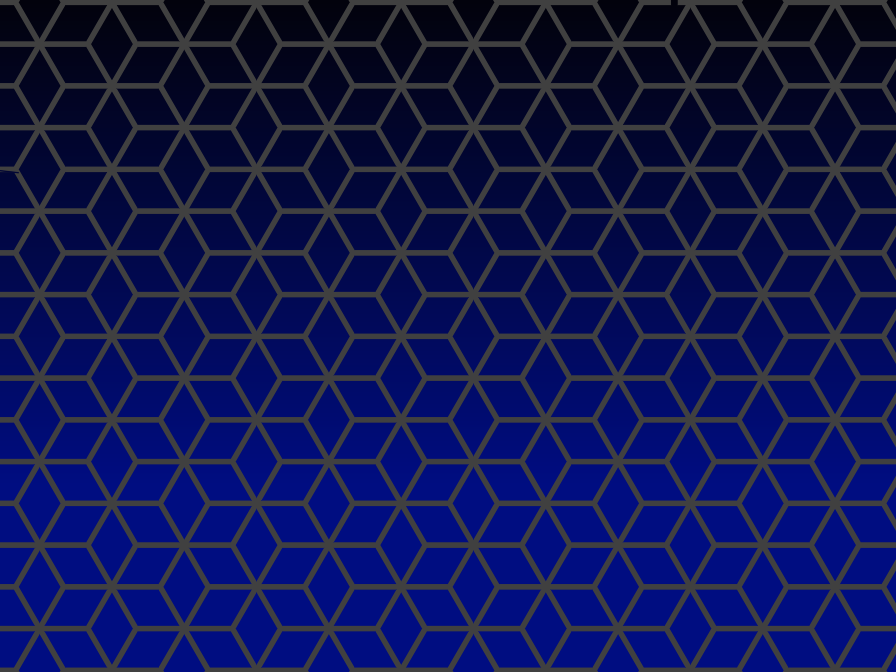
Reproduce this pattern procedurally as a Shadertoy shader.

```glsl
const float LATTICE_STEP = 0.12425;   // distance between six-way joints
const float LINE_WIDTH = 0.0083;
const vec2 LATTICE_ORIGIN = vec2(0.0590, 0.0646);
const vec3 LINE_GREY = vec3(0.25);
const vec3 NIGHT_BLUE = vec3(0.008, 0.008, 0.045);
const vec3 DEEP_BLUE = vec3(0.0, 0.05, 0.505);

float segmentDistance(vec2 p, vec2 a, vec2 b) {
    vec2 ab = b - a;
    float along = clamp(dot(p - a, ab) / dot(ab, ab), 0.0, 1.0);
    return length(p - a - ab * along);
}

// Offset from the nearest joint of a triangular lattice
vec2 nearestJoint(vec2 p, float spacing) {
    vec2 period = spacing * vec2(sqrt(3.0), 1.0);
    vec2 even = mod(p + 0.5 * period, period) - 0.5 * period;
    vec2 odd = mod(p, period) - 0.5 * period;
    return dot(even, even) < dot(odd, odd) ? even : odd;
}

// Distance to the edges of a rhombus tiling: six spokes around each joint
float rhombusEdges(vec2 p, float spacing) {
    vec2 q = abs(nearestJoint(p, spacing));
    float spoke = spacing / sqrt(3.0);
    float level = segmentDistance(q, vec2(0.0), vec2(spoke, 0.0));
    float slanted = segmentDistance(q, vec2(0.0), spoke * vec2(0.5, 0.5 * sqrt(3.0)));
    return min(level, slanted);
}

float coverage(float dist, float pixel) {
    return 1.0 - smoothstep(-0.6 * pixel, 0.6 * pixel, dist);
}

vec3 backdrop(float height) {
    return mix(NIGHT_BLUE, DEEP_BLUE, clamp((1.0 - height) / 0.72, 0.0, 1.0));
}

// Small nick at the top edge and a hairline scratch at the left edge
float wear(vec2 p, float pixel) {
    float nick = segmentDistance(p, vec2(1.0035, 0.994), vec2(1.0035, 1.0)) - 0.005;
    float scratch = segmentDistance(p, vec2(0.0, 0.746), vec2(0.027, 0.743)) - 0.001;
    return coverage(min(nick, scratch), pixel);
}

void mainImage(out vec4 fragColor, in vec2 fragCoord) {
    float pixel = 1.0 / iResolution.y;
    vec2 uv = fragCoord * pixel;

    float edge = rhombusEdges(uv - LATTICE_ORIGIN, LATTICE_STEP) - 0.5 * LINE_WIDTH;
    float line = coverage(edge, pixel) * (1.0 - wear(uv, pixel));

    fragColor = vec4(mix(backdrop(uv.y), LINE_GREY, line), 1.0);
}
```
